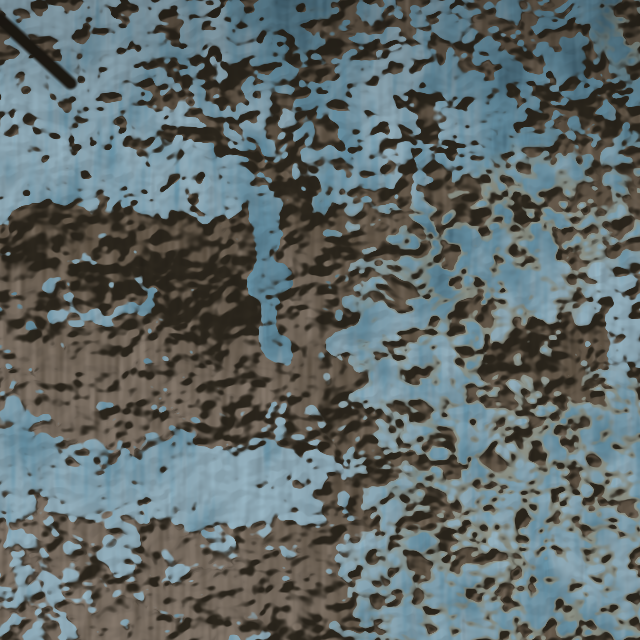
Write a three.js fragment shader that draws this texture.

```glsl
// Worn blue rug with eroded brown pile, dark speckles and pale beige fringes.
varying vec2 vUv;

const vec3 PALE_BLUE  = vec3(0.54, 0.645, 0.695);
const vec3 MID_BLUE   = vec3(0.36, 0.51, 0.58);
const vec3 DEEP_BLUE  = vec3(0.23, 0.35, 0.41);
const vec3 BEIGE      = vec3(0.53, 0.53, 0.47);
const vec3 PALE_BROWN = vec3(0.47, 0.425, 0.38);
const vec3 BROWN      = vec3(0.35, 0.305, 0.25);
const vec3 DARK_BROWN = vec3(0.165, 0.145, 0.11);

const vec2 GRAIN_CELLS = vec2(44.0, 54.0);  // speckles across and up
const vec2 RELIEF_STEP = vec2(-0.005, 0.007);
const float EDGE = 0.2;                     // softness of the pile edge
const float THREAD_CELLS = 130.0;

vec3 hash3(vec2 p) {
  vec3 q = fract(p.xyx * vec3(0.1031, 0.1030, 0.0973));
  q += dot(q, q.yxz + 33.33);
  return fract((q.xxy + q.yzz) * q.zyx);
}

// Cellular noise: a soft signed blob per cell, with unit deviation.
float blobs(vec2 p) {
  vec2 cell = floor(p);
  float sum = 0.0;
  for (int y = -1; y <= 1; y++) {
    for (int x = -1; x <= 1; x++) {
      vec2 id = cell + vec2(float(x), float(y));
      vec3 h = hash3(id + 100.0);
      vec2 d = p - id - h.xy;
      float w = max(0.0, 1.0 - dot(d, d));
      sum += w * w * w * (2.0 * h.z - 1.0);
    }
  }
  return 2.6 * sum;
}

float grain(vec2 p) {
  return blobs(p * GRAIN_CELLS) + 0.65 * blobs(p * GRAIN_CELLS * 1.9 + 37.0);
}

// Soft mask around a line from a to b.
float stroke(vec2 p, vec2 a, vec2 b, float radius) {
  vec2 ab = b - a;
  float t = clamp(dot(p - a, ab) / dot(ab, ab), 0.0, 1.0);
  return 1.0 - smoothstep(0.45 * radius, radius, length(p - a - ab * t));
}

// Share of brown pile left standing, before the grain is added.
float coverage(vec2 p, float dense) {
  float c = mix(-0.38, 0.75, dense);
  c += 0.38 * blobs(p * vec2(5.0, 6.0) + 11.0);
  c += 0.30 * blobs(p * vec2(7.0, 24.0) + 23.0);
  c += 0.30 * blobs(p * vec2(22.0, 6.0) + 51.0);
  // Dense centre and the banded streaks
  c += 0.8 * stroke(p, vec2(0.0, 0.64), vec2(0.40, 0.53), 0.09);
  c += 0.6 * stroke(p, vec2(0.40, 0.42), vec2(0.85, 0.49), 0.06);
  c += 0.5 * stroke(p, vec2(0.31, 0.94), vec2(0.52, 0.64), 0.14);
  // Bare bands and gaps
  c -= 1.3 * stroke(p, vec2(0.0, 0.72), vec2(0.34, 0.71), 0.06);
  c -= 1.4 * stroke(p, vec2(0.0, 0.535), vec2(0.25, 0.53), 0.04);
  c -= 1.5 * stroke(p, vec2(0.0, 0.25), vec2(0.44, 0.24), 0.085);
  c -= 2.6 * stroke(p, vec2(0.41, 0.67), vec2(0.43, 0.46), 0.032);
  c -= 2.6 * stroke(p, vec2(0.53, 0.46), vec2(0.64, 0.51), 0.03);
  return c;
}

void main() {
  vec2 p = vUv;
  vec2 wobble = 0.010 * vec2(blobs(p * 19.0 + 5.0), blobs(p * 17.0 + 71.0));
  vec2 q = p + wobble;

  // Where the pile is dense, and how strongly the grain breaks it
  float dense = (1.0 - smoothstep(0.45, 0.62, q.x)) * (1.0 - smoothstep(0.64, 0.74, q.y));
  float speck = grain(p + 0.3 * wobble);
  float relief = speck - grain(p + 0.3 * wobble + RELIEF_STEP);
  float wear = coverage(q, dense) + mix(0.8, 0.52, dense) * speck;
  float pile = smoothstep(-EDGE, EDGE, wear);

  // Blue ground, deeper towards the upper right and in faded patches
  float thread = blobs(p * vec2(THREAD_CELLS, 14.0));
  float cloud = blobs(p * vec2(6.0, 5.0) + 83.0);
  float upper = smoothstep(0.5, 1.0, p.y) * smoothstep(0.1, 0.75, p.x);
  float depth = 0.18 + 0.65 * upper + 0.16 * cloud + 0.10 * thread;
  depth += 0.14 * blobs(p * vec2(30.0, 18.0) + 19.0);
  vec3 ground = mix(PALE_BLUE, MID_BLUE, smoothstep(0.0, 0.75, depth));
  ground = mix(ground, DEEP_BLUE, 0.8 * smoothstep(0.75, 1.35, depth));

  // Beige fringe round the specks, mostly on the right
  float fringe = smoothstep(0.42, 0.75, p.x) * smoothstep(-0.7, 0.6, cloud - 1.4 * upper + 0.4);
  fringe *= smoothstep(-1.25, -0.35, wear);
  ground = mix(ground, BEIGE, 0.85 * fringe);

  // Brown pile, paler at lower left, darkened by shadowed clumps
  float pale = dense * smoothstep(0.75, 0.25, p.y + 0.3 * p.x - 0.08 * cloud);
  vec3 fibre = mix(BROWN, PALE_BROWN, clamp(0.15 + 0.75 * pale + 0.12 * thread, 0.0, 1.0));
  float clump = blobs(p * vec2(34.0, 58.0) + 131.0) + 0.5 * blobs(p * vec2(8.0, 14.0) + 47.0);
  float band = stroke(q, vec2(0.0, 0.65), vec2(0.42, 0.52), 0.08);
  float centre = stroke(q, vec2(0.33, 0.92), vec2(0.42, 0.40), 0.24);
  float shade = 0.5 * clump + 0.55 * relief + 0.6 * band + 0.4 * centre - 0.55 * pale;
  fibre = mix(fibre, DARK_BROWN, smoothstep(-0.35, 1.0, shade + 0.1));

  // Dark rim where pile meets ground, then thread shading
  float rim = exp(-8.0 * (wear - 0.1) * (wear - 0.1)) * smoothstep(-0.1, 0.6, relief);
  vec3 color = mix(ground, fibre, pile);
  color = mix(color, DARK_BROWN, 0.6 * rim);
  color *= 1.0 + 0.025 * thread + 0.04 * clamp(-relief, -1.0, 1.0);

  // Dark slanted bar in the upper left corner
  float bar = stroke(p, vec2(0.0, 0.97), vec2(0.11, 0.87), 0.013);
  color = mix(color, DARK_BROWN * 0.7, bar);
  color *= 1.0 - 0.14 * smoothstep(0.75, 1.0, p.y);
  gl_FragColor = vec4(color, 1.0);
}
```
